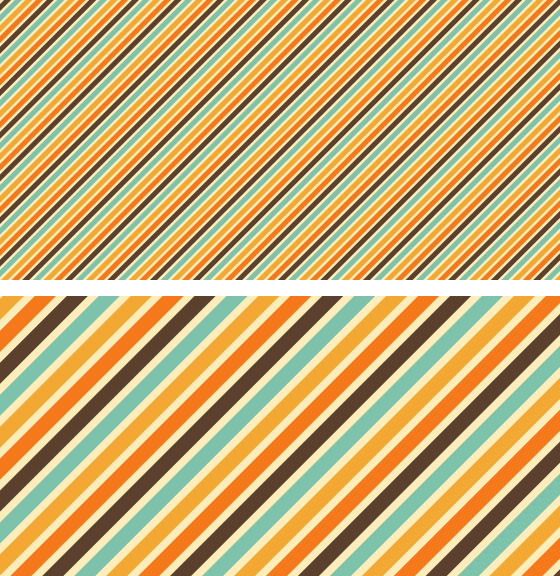
Top, the full canvas; bottom, a detail of the centre.
Reproduce this pattern procedurally as a Shadertoy shader.

```glsl
const float PERIOD = 0.1521;       // horizontal repeat, in canvas heights
const float FIRST_CENTER = 0.0273; // first brown stripe, measured from the top left
const float STRIPE_SHARE = 0.66;   // coloured part of each band
const float BANDS = 4.0;

const vec3 CREAM  = vec3(0.99, 0.93, 0.73);
const vec3 BROWN  = vec3(0.36, 0.25, 0.18);
const vec3 TEAL   = vec3(0.49, 0.76, 0.67);
const vec3 YELLOW = vec3(0.95, 0.66, 0.20);
const vec3 ORANGE = vec3(0.96, 0.47, 0.10);

vec3 bandColor(float index) {
    if (index < 0.5) return BROWN;
    if (index < 1.5) return TEAL;
    if (index < 2.5) return YELLOW;
    return ORANGE;
}

void mainImage(out vec4 fragColor, in vec2 fragCoord) {
    vec2 uv = fragCoord / iResolution.y;

    // Position across the 45 degree stripes, in bands
    float diagonal = uv.x + 1.0 - uv.y;
    float bandPos = (diagonal - FIRST_CENTER) / PERIOD * BANDS + 0.5;
    float index = mod(floor(bandPos), BANDS);

    // Distance to the stripe edge, with one pixel of smoothing
    float edge = abs(fract(bandPos) - 0.5) - 0.5 * STRIPE_SHARE;
    float pixel = sqrt(2.0) * BANDS / (PERIOD * iResolution.y);
    float coverage = clamp(0.5 - edge / pixel, 0.0, 1.0);

    fragColor = vec4(mix(CREAM, bandColor(index), coverage), 1.0);
}
```
